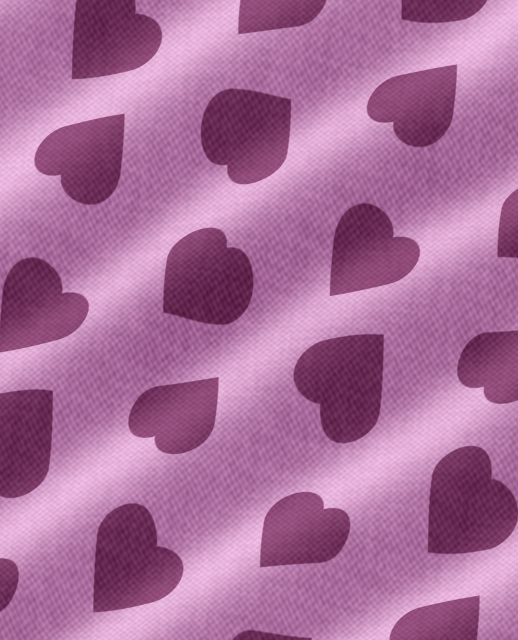
A Shadertoy shader for this pattern:

```glsl
// Draws soft folded lilac cloth printed with rows of tilted plum hearts.

const vec3 CLOTH_SHADOW = vec3(0.625, 0.375, 0.575);
const vec3 CLOTH_LIGHT  = vec3(0.915, 0.715, 0.875);
const vec3 HEART_SHADOW = vec3(0.375, 0.140, 0.300);
const vec3 HEART_LIGHT  = vec3(0.590, 0.315, 0.500);

// Lattice of hearts, in canvas heights
const vec2  STEP_ALONG   = vec2(0.260, 0.042);
const vec2  STEP_UP      = vec2(0.056, 0.219);
const vec2  ANCHOR       = vec2(0.326, 0.568);
const float HEART_RADIUS = 0.046;
const float HEART_BEND   = 0.033;

// Folds of the cloth
const float FOLD_SLOPE   = 0.68;
const float FOLD_PERIOD  = 0.29;
const float FOLD_START   = 0.56;
const float FOLD_SQUEEZE = 0.015;

// Weave
const float THREADS        = 180.0;
const float WEAVE_CONTRAST = 0.045;
const float GRAIN_CONTRAST = 0.050;

const float TAU = 6.2831853;

float hash(vec2 p) {
    vec3 q = fract(vec3(p.xyx) * 0.1031);
    q += dot(q, q.yzx + 33.33);
    return fract((q.x + q.y) * q.z);
}

float noise(vec2 p) {
    vec2 i = floor(p), f = fract(p);
    f = f * f * (3.0 - 2.0 * f);
    return mix(mix(hash(i), hash(i + vec2(1, 0)), f.x),
               mix(hash(i + vec2(0, 1)), hash(i + vec2(1, 1)), f.x), f.y);
}

// Heart with its tip at the origin and its lobes up and to the right
float heartDistance(vec2 p) {
    p /= HEART_RADIUS;
    p -= HEART_BEND * p.yx * p.yx;
    vec2 edge = abs(p - 1.0) - 1.0;
    float box = length(max(edge, 0.0)) + min(max(edge.x, edge.y), 0.0);
    float lobes = min(length(p - vec2(1, 2)), length(p - vec2(2, 1))) - 1.0;
    return min(box, lobes) * HEART_RADIUS;
}

// Nearest heart; every second row is turned half way round
float heartField(vec2 p) {
    vec2 base = floor(inverse(mat2(STEP_ALONG, STEP_UP)) * (p - ANCHOR));
    float nearest = 1.0;
    for (int j = -1; j <= 2; j++) {
        for (int i = -1; i <= 2; i++) {
            vec2 id = base + vec2(i, j);
            vec2 centre = ANCHOR + id.x * STEP_ALONG + id.y * STEP_UP;
            centre += 0.008 * (vec2(hash(id + 41.0), hash(id + 87.0)) - 0.5);
            float turn = 1.0 - 2.0 * mod(id.y, 2.0);
            vec2 local = turn * (p - centre) + 1.5 * HEART_RADIUS;
            nearest = min(nearest, heartDistance(local));
        }
    }
    return nearest;
}

// Phase across the folds, zero on each crest
float foldPhase(vec2 p) {
    float across = 1.0 - p.y + FOLD_SLOPE * p.x;
    float along = p.x + FOLD_SLOPE * p.y;
    float wander = noise(vec2(across * 2.5, along * 2.2) + 5.0) - 0.5;
    return TAU * (across - FOLD_START) / FOLD_PERIOD + 1.5 * wander;
}

float foldLight(vec2 p, float phase) {
    float crest = 0.5 + 0.5 * cos(phase + 0.35 * sin(phase + 0.6));
    float drift = noise(p * vec2(3.0, 4.0) + 19.0) - 0.5;
    return 0.08 + 0.86 * pow(crest, 1.3) + 0.26 * drift;
}

// Over-under threads with uneven yarn
float weave(vec2 p) {
    vec2 t = mat2(0.995, 0.10, -0.10, 0.995) * p * THREADS;
    float plain = sin(t.x * TAU * 0.5) * sin(t.y * TAU * 0.5);
    float yarn = noise(t * vec2(1.0, 0.12)) + noise(t * vec2(0.12, 1.0)) - 1.0;
    float grain = noise(t * 1.3 + 70.0) - 0.5;
    return WEAVE_CONTRAST * plain + GRAIN_CONTRAST * (0.6 * yarn + grain);
}

void mainImage(out vec4 fragColor, in vec2 fragCoord) {
    vec2 p = fragCoord / iResolution.y;
    float pixel = 1.0 / iResolution.y;

    // Folding squeezes the printed cloth along each crest
    float phase = foldPhase(p);
    vec2 cloth = p - vec2(0.0, FOLD_SQUEEZE * sin(phase));

    float light = clamp(foldLight(p, phase), 0.0, 1.0);
    float ink = 1.0 - smoothstep(-pixel, pixel, heartField(cloth));

    vec3 fabric = mix(CLOTH_SHADOW, CLOTH_LIGHT, light);
    vec3 print = mix(HEART_SHADOW, HEART_LIGHT, light);
    vec3 color = mix(fabric, print, ink);

    // Threads show most in the shadows and least under ink
    color += weave(cloth) * mix(1.2, 0.7, light) * mix(1.0, 0.75, ink);
    fragColor = vec4(color, 1.0);
}
```
